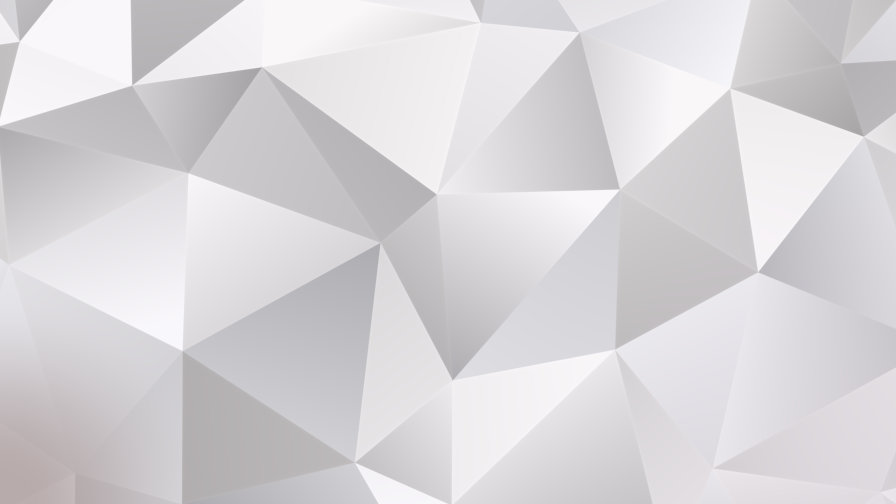
A WebGL 2 fragment shader for this background:

```glsl
#version 300 es
precision highp float;

uniform vec2 u_resolution;
out vec4 fragColor;

vec2 hash2(vec2 p) {
    vec3 q = fract(p.xyx * vec3(0.1031, 0.1030, 0.0973));
    q += dot(q, q.yzx + 33.33);
    return fract((q.xx + q.yz) * q.zy);
}

// Jittered corner of a triangular lattice
vec2 latticePoint(vec2 id) {
    vec2 r = hash2(id + 47.0);
    float angle = 6.2832 * r.x;
    vec2 jitter = 0.41 * sqrt(r.y) * vec2(cos(angle), sin(angle));
    return vec2(id.x + 0.5 * id.y, 0.866 * id.y) + jitter;
}

// Signed distance to the line a-b, positive on its left
float edgeDistance(vec2 p, vec2 a, vec2 b) {
    vec2 dir = normalize(b - a);
    return dir.x * (p.y - a.y) - dir.y * (p.x - a.x);
}

// Facet colour in rgb, smooth coverage in a
vec4 facet(vec2 p, vec2 cell, float flip, float pixel) {
    vec2 base = cell + flip;
    float side = 1.0 - 2.0 * flip;
    vec2 a = latticePoint(base);
    vec2 b = latticePoint(base + vec2(side, 0.0));
    vec2 c = latticePoint(base + vec2(0.0, side));
    vec2 centre = (a + b + c) / 3.0;
    float inside = min(edgeDistance(p, a, b),
                   min(edgeDistance(p, b, c), edgeDistance(p, c, a)));
    float coverage = smoothstep(-0.8 * pixel, 0.8 * pixel, inside);

    // Flat tone, swayed by broad waves of light
    vec2 look = hash2(cell * 1.7 + flip * 19.3 + 8.0);
    float tone = 0.975 - 0.26 * pow(look.x, 1.25);
    tone += 0.025 * sin(1.3 * centre.x + 0.5) + 0.02 * sin(1.1 * centre.y - 0.7 * centre.x);

    // Linear sheen, strong on a few facets only
    vec2 sheen = hash2(cell * 2.3 + flip * 31.7 + 90.0);
    float angle = 6.2832 * sheen.x;
    float slope = 0.04 + 0.2 * pow(sheen.y, 3.0);
    tone += slope * dot(p - centre, vec2(cos(angle), sin(angle)));

    // Faint pale hairline along the folds
    tone += 0.025 * look.y * exp(-max(inside, 0.0) / 0.008);
    tone = min(tone, 0.975);

    vec3 tint = mix(vec3(-0.004, -0.006, 0.012), vec3(0.006, -0.007, -0.001), look.y);
    return vec4(tone + tint, coverage);
}

void main() {
    vec2 uv = gl_FragCoord.xy / u_resolution.y;
    float aspect = u_resolution.x / u_resolution.y;

    // Turned lattice space, so no row follows the canvas
    float scale = 1.0 / 0.315;
    vec2 p = mat2(0.92, 0.39, -0.39, 0.92) * uv * scale + vec2(3.2, 5.6);
    float pixel = scale / u_resolution.y;
    float row = p.y / 0.866;
    vec2 cell = floor(vec2(p.x - 0.5 * row, row));

    vec4 sum = vec4(0.0);
    for (int y = -1; y <= 1; y++) {
        for (int x = -1; x <= 1; x++) {
            for (int flip = 0; flip < 2; flip++) {
                vec4 f = facet(p, cell + vec2(x, y), float(flip), pixel);
                sum += vec4(f.rgb * f.a, f.a);
            }
        }
    }
    vec3 color = sum.rgb / max(sum.a, 0.001);

    // Lavender haze at lower right, rose shade at lower left
    float haze = smoothstep(0.8, 0.1, length(uv - vec2(aspect, 0.0)));
    color = mix(color, vec3(0.91, 0.885, 0.915), 0.5 * haze);
    float rose = smoothstep(0.42, 0.05, length(uv));
    color = mix(color, vec3(0.665, 0.605, 0.605), 0.75 * rose);

    fragColor = vec4(clamp(color, 0.0, 1.0), 1.0);
}
```
